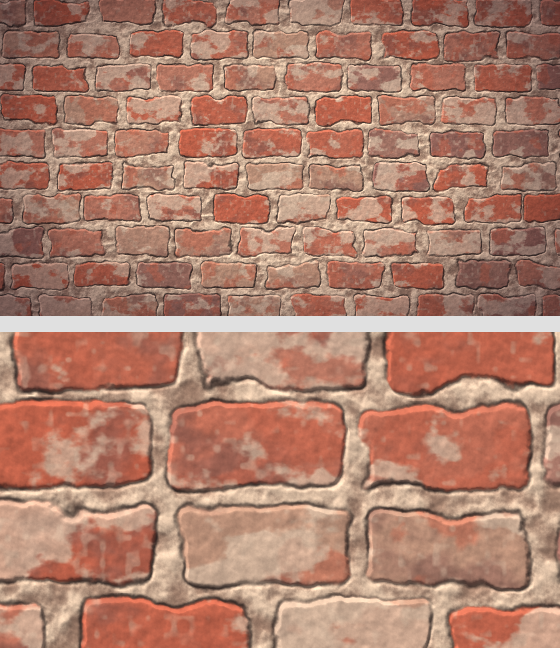
Top, the full canvas; bottom, a detail of the centre.
Reproduce this texture procedurally as a WebGL 1 fragment shader.

```glsl
precision highp float;
uniform vec2 u_resolution;

float hash(vec2 p) {
  vec3 q = fract(vec3(p.xyx) * 0.1031);
  q += dot(q, q.yzx + 33.33);
  return fract((q.x + q.y) * q.z);
}

float noise(vec2 p) {
  vec2 i = floor(p), f = fract(p);
  f = f * f * (3.0 - 2.0 * f);
  return mix(mix(hash(i), hash(i + vec2(1.0, 0.0)), f.x),
             mix(hash(i + vec2(0.0, 1.0)), hash(i + 1.0), f.x), f.y);
}

float fbm(vec2 p) {
  float sum = 0.0, amp = 0.52;
  for (int i = 0; i < 5; i++) {
    sum += amp * noise(p);
    p = mat2(1.6, 1.2, -1.2, 1.6) * p + 7.3;
    amp *= 0.5;
  }
  return sum;
}

// Signed distance to the nearest brick, and its column and row
vec3 brickField(vec2 p) {
  p += 0.008 * (vec2(noise(p * 7.0 + 40.0), noise(p * 6.0 + 80.0)) - 0.5);
  float v = p.y * 9.6 + 0.145;
  float row = floor(v);
  // Staggered courses that drift, with one course laid out of step
  float shift = 0.5 * mod(row, 2.0) - 0.0055 * row * row
              + 0.38 * step(abs(row - 4.0), 0.5);
  float u = p.x * 5.02 - shift + 0.5;
  vec2 id = vec2(floor(u), row) + 20.0;
  vec2 local = (fract(vec2(u, v)) - 0.5) * vec2(0.199, 0.104);
  float a = hash(id + 3.1), b = hash(id + 9.7), c = hash(id + 15.3);
  local -= (vec2(a, b) - 0.5) * vec2(0.012, 0.005);
  local.y += local.x * (c - 0.5) * 0.06;
  vec2 halfSize = vec2(0.084 + 0.006 * c, 0.041 + 0.004 * a);
  vec2 d = abs(local) - halfSize + 0.012;
  float dist = length(max(d, 0.0)) + min(max(d.x, d.y), 0.0) - 0.012;
  // Chipped edges and mortar smeared over them
  dist += 0.018 * (fbm(p * 32.0) - 0.5);
  dist += 0.012 * smoothstep(0.55, 0.9, noise(p * 13.0 + 5.0));
  return vec3(dist, id);
}

float mortarRelief(vec2 p) {
  vec2 q = p * vec2(24.0, 36.0);
  q += 1.6 * (fbm(p * 14.0) - 0.5);
  float ridge = 1.0 - abs(2.0 * noise(q) - 1.0);
  return 0.4 * ridge + 0.9 * fbm(p * 58.0 + 11.0);
}

float relief(vec2 p) {
  float d = brickField(p).x;
  float face = 0.75 + 0.45 * fbm(p * 65.0) + 0.25 * fbm(p * 20.0 + 30.0);
  float groove = exp(-pow(d / 0.0028, 2.0));
  return mix(mortarRelief(p), face, smoothstep(0.002, -0.005, d)) - 0.35 * groove;
}

vec3 brickColor(vec2 p, vec2 id) {
  vec3 rust = vec3(0.70, 0.36, 0.26), salmon = vec3(0.69, 0.45, 0.36);
  vec3 buff = vec3(0.69, 0.54, 0.44), umber = vec3(0.55, 0.38, 0.33);
  vec3 lime = vec3(0.78, 0.69, 0.59);
  float kind = hash(id + 31.0), wear = hash(id + 57.0);
  vec3 color = mix(rust, salmon, smoothstep(0.1, 0.45, kind));
  color = mix(color, buff, smoothstep(0.62, 0.8, kind));
  color = mix(color, umber, smoothstep(0.8, 0.92, kind));

  // Burnt stains, raw clay and a pale lime crust
  vec2 q = p + id * 0.37;
  float stain = fbm(q * vec2(14.0, 20.0));
  color = mix(color, umber * 0.85, 0.55 * smoothstep(0.5, 0.75, stain));
  color = mix(color, rust, 0.5 * smoothstep(0.52, 0.62, fbm(q * 18.0 + 60.0)));
  float crust = fbm(q * vec2(19.0, 27.0) + 90.0) + 0.24 * (wear - 0.5);
  color = mix(color, lime, 0.75 * smoothstep(0.53, 0.65, crust));
  float speckle = smoothstep(0.6, 0.8, noise(q * 110.0) * 0.6 + 0.4 * stain);
  return mix(color, lime, 0.4 * speckle);
}

void main() {
  vec2 uv = gl_FragCoord.xy / u_resolution;
  vec2 p = vec2(uv.x * u_resolution.x / u_resolution.y, 1.0 - uv.y);
  float soft = 0.8 / u_resolution.y;

  vec3 field = brickField(p);
  float d = field.x;
  float lumps = mortarRelief(p);
  vec3 mortar = mix(vec3(0.57, 0.46, 0.38), vec3(0.81, 0.71, 0.60),
                    smoothstep(0.35, 0.9, lumps));
  float inside = smoothstep(0.001 + soft, -0.001 - soft, d);
  vec3 color = mix(mortar, brickColor(p, field.yz), inside);

  // Light from the upper left, with dark cracks along the brick edges
  float slope = relief(p) - relief(p + vec2(-0.0018, -0.0034));
  color *= 1.0 + clamp(0.95 * slope, -0.4, 0.28);
  float crack = exp(-pow((d - 0.001) / 0.0026, 2.0));
  color *= 1.0 - 0.5 * crack * smoothstep(0.3, 0.65, fbm(p * 22.0 + 17.0));
  color *= 0.88 + 0.24 * fbm(p * 120.0);

  // Faded tone and darkened borders
  vec2 c = (uv - 0.5) * vec2(1.9, 1.7);
  float shade = smoothstep(0.45, 1.35, length(c));
  color *= mix(vec3(1.06), vec3(0.57, 0.53, 0.57), shade);
  color = color * 0.96 + vec3(0.025, 0.012, 0.022);
  gl_FragColor = vec4(color, 1.0);
}
```
